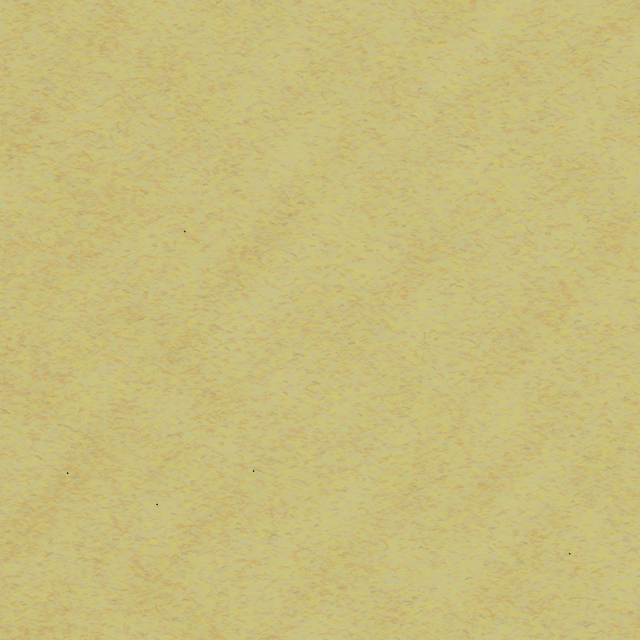
A three.js fragment shader for this texture:

```glsl
varying vec2 vUv;

vec3 hash3(vec2 cell) {
  vec3 q = fract(cell.xyx * vec3(0.1031, 0.1030, 0.0973));
  q += dot(q, q.yxz + 33.33);
  return fract((q.xxy + q.yzz) * q.zyx);
}

// Slow drift that gathers the tan fibres into patches, denser on the left
float clumping(vec2 p) {
  float waves = sin(p.x * 23.0 + 2.0 * sin(p.y * 17.0))
              + sin(p.y * 31.0 + 2.0 * sin(p.x * 19.0 + 1.0))
              + sin(p.x * 47.0 - p.y * 39.0);
  return 0.5 + 0.13 * waves + 0.2 * (1.0 - smoothstep(0.1, 0.45, p.x));
}

// Soft, slightly bowed strand centred on zero
float strand(vec2 d, float angle, float halfLength, float soft, float bow) {
  float c = cos(angle), s = sin(angle);
  d = vec2(c * d.x + s * d.y, c * d.y - s * d.x);
  float along = d.x / halfLength;
  d.y += bow * (along * along - 0.4);
  d.x = max(abs(d.x) - halfLength, 0.0);
  return 1.0 - smoothstep(0.15 * soft, soft, length(d));
}

vec3 fibreColour(float pick, float clump) {
  float tanShare = 0.06 + 0.27 * clump;
  if (pick < 0.014) return vec3(0.69, 0.61, 0.44);
  if (pick < tanShare) return vec3(0.78, 0.66, 0.42);
  if (pick < 0.48) return vec3(0.79, 0.735, 0.54);
  if (pick < 0.67) return vec3(0.755, 0.765, 0.55);
  return vec3(0.81, 0.775, 0.435);
}

// One layer of short, mostly level fibres; size enlarges and softens them
vec3 layFibres(vec3 paper, vec2 p, float layer, float size, float clump) {
  vec2 grid = vec2(98.0, 200.0) * (1.0 + 0.05 * layer) / size;
  vec2 home = floor(p * grid + layer * 0.37);
  for (int j = -1; j <= 1; j++) {
    for (int i = -1; i <= 1; i++) {
      vec2 cell = home + vec2(float(i), float(j));
      vec3 place = hash3(cell + layer * 217.0 + 11.0);
      vec3 kind = hash3(cell + layer * 131.0 + 503.0);
      vec2 d = p - (cell + place.xy - layer * 0.37) / grid;
      float angle = (place.z - 0.5) * 1.2 - 0.05;
      float cover = strand(d, angle, size * mix(0.0015, 0.0055, kind.y),
                           size * 0.0024, size * (kind.z - 0.5) * 0.002);
      paper = mix(paper, fibreColour(kind.x, clump), cover * mix(0.3, 0.65, kind.z));
    }
  }
  return paper;
}

// Rare, longer curled hairs, most of them on the left
vec3 layHairs(vec3 paper, vec2 p) {
  vec2 home = floor(p * 24.0);
  for (int j = -1; j <= 1; j++) {
    for (int i = -1; i <= 1; i++) {
      vec2 cell = home + vec2(float(i), float(j));
      vec3 place = hash3(cell + 71.0);
      vec3 kind = hash3(cell + 907.0);
      float share = 0.03 + 0.08 * (1.0 - smoothstep(3.0, 9.0, cell.x));
      float cover = strand(p - (cell + place.xy) / 24.0, place.z * 3.14,
                           mix(0.004, 0.011, kind.y), 0.0025, (kind.z - 0.5) * 0.012);
      paper = mix(paper, vec3(0.78, 0.64, 0.35), cover * step(kind.x, share) * 0.55);
    }
  }
  return paper;
}

// A few tiny dark specks, kept inside their cells
vec3 laySpecks(vec3 paper, vec2 p) {
  vec2 cell = floor(p * 6.0);
  vec3 place = hash3(cell + 389.0);
  float reach = length(p - (cell + 0.1 + 0.8 * place.xy) / 6.0);
  float cover = (1.0 - smoothstep(0.0006, 0.0021, reach)) * step(place.z, 0.16);
  return mix(paper, vec3(0.17, 0.16, 0.12), cover);
}

void main() {
  float clump = clumping(vUv);
  vec3 paper = vec3(0.79, 0.75, 0.49);

  // Broad mottling first, then the fine fibres
  for (int layer = 0; layer < 2; layer++) {
    paper = layFibres(paper, vUv, float(layer), 2.6, clump);
  }
  for (int layer = 2; layer < 6; layer++) {
    paper = layFibres(paper, vUv, float(layer), 1.0, clump);
  }
  paper -= (clump - 0.55) * vec3(0.012, 0.02, 0.022);

  paper = layHairs(paper, vUv);
  paper = laySpecks(paper, vUv);
  gl_FragColor = vec4(paper, 1.0);
}
```
